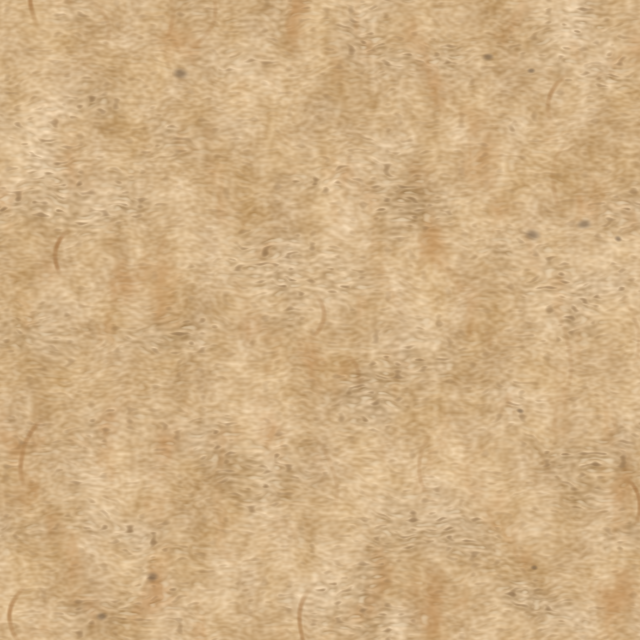
A three.js fragment shader for this texture:

```glsl
// Warm tan handmade paper with cloudy stains, embossed flecks, specks and curved fibres.
varying vec2 vUv;

// Colours
const vec3 SHADE = vec3(0.760, 0.622, 0.442);
const vec3 LIGHT = vec3(0.876, 0.754, 0.588);
const vec3 RUST = vec3(0.735, 0.535, 0.330);
const vec3 ASH = vec3(0.790, 0.688, 0.556);
const vec3 UMBER = vec3(0.500, 0.380, 0.250);
const vec3 CREAM = vec3(0.940, 0.850, 0.715);
const vec3 FIBRE = vec3(0.600, 0.400, 0.215);
const vec3 SPECK = vec3(0.430, 0.350, 0.270);
const vec3 WARMTH = vec3(0.012, -0.004, -0.040);

// Scales, in cells across the canvas
const vec2 CLOUD_SCALE = vec2(8.5, 6.0);
const vec2 STAIN_SCALE = vec2(14.0, 8.0);
const vec2 PATCH_SCALE = vec2(6.0, 8.0);
const vec2 WARMTH_SCALE = vec2(17.0, 13.0);
const vec2 MOTTLE_SCALE = vec2(30.0, 38.0);
const vec2 FLECK_SCALE = vec2(52.0, 108.0);
const vec2 GRAIN_SCALE = vec2(95.0, 165.0);
const float SPECK_CELLS = 15.0;

// Amounts
const float BRIGHTNESS = 0.57;
const float CLOUD_AMOUNT = 1.38;
const float MOTTLE_AMOUNT = 0.68;
const float GRAIN_AMOUNT = 0.78;
const float STAIN_AMOUNT = 0.60;
const float ASH_AMOUNT = 0.45;
const float EMBOSS_AMOUNT = 0.095;
const float EMBOSS_STEP = 0.005;
const float SPECK_SHARE = 0.05;
const float FIBRE_WIDTH = 0.0058;
const int FIBRE_COUNT = 20;

vec2 hash2(vec2 p) {
  vec3 q = fract(p.xyx * vec3(0.1031, 0.1030, 0.0973));
  q += dot(q, q.yzx + 33.33);
  return fract((q.xx + q.yz) * q.zy);
}

float cornerSlope(vec2 cell, vec2 corner, vec2 f) {
  float angle = 6.2832 * hash2(cell + corner + 37.0).x;
  return dot(vec2(cos(angle), sin(angle)), f - corner);
}

// Gradient noise, roughly -0.7 to 0.7
float noise(vec2 p) {
  vec2 i = floor(p);
  vec2 f = p - i;
  vec2 u = f * f * f * (f * (f * 6.0 - 15.0) + 10.0);
  vec2 e = vec2(1.0, 0.0);
  float low = mix(cornerSlope(i, e.yy, f), cornerSlope(i, e.xy, f), u.x);
  float high = mix(cornerSlope(i, e.yx, f), cornerSlope(i, e.xx, f), u.x);
  return mix(low, high, u.y);
}

float fbm(vec2 p) {
  float sum = 0.0;
  float amp = 0.6;
  for (int i = 0; i < 4; i++) {
    sum += amp * noise(p);
    p = p * 2.03 + 17.3;
    amp *= 0.5;
  }
  return sum;
}

// Sparse soft dots, kept inside their cells
float specks(vec2 p) {
  vec2 g = p * SPECK_CELLS;
  vec2 cell = floor(g);
  vec2 pick = hash2(cell + 211.0);
  vec2 centre = 0.2 + 0.6 * hash2(cell + 91.0);
  float radius = mix(0.06, 0.13, pick.y * pick.y);
  float d = length((g - cell - centre) * vec2(0.8, 1.1));
  return step(pick.x, SPECK_SHARE) * (1.0 - smoothstep(radius * 0.2, radius * 1.5, d));
}

// Scattered upright arcs that fade towards their ends
float fibres(vec2 p) {
  float cover = 0.0;
  for (int i = 0; i < FIBRE_COUNT; i++) {
    float id = float(i);
    vec2 place = hash2(vec2(id, 5.0));
    vec2 shape = hash2(vec2(id, 19.0));
    vec2 look = hash2(vec2(id, 43.0));
    float radius = mix(0.03, 0.11, shape.x);
    float side = shape.y < 0.5 ? -1.0 : 1.0;
    vec2 q = (p - place) * vec2(side, 1.0);
    float turn = abs(atan(q.y, q.x) + 0.8 * (look.x - 0.5));
    float line = 1.0 - smoothstep(0.1, 1.0, abs(length(q) - radius) / FIBRE_WIDTH);
    float ends = 1.0 - smoothstep(0.3, 0.95, turn);
    cover = max(cover, line * ends * mix(0.15, 0.65, look.y * look.y));
  }
  return cover;
}

void main() {
  vec2 p = vUv;
  vec2 wavy = p + 0.008 * vec2(noise(p * 13.0 + 3.0), noise(p * 12.0 + 60.0));

  // Cloudy ground with fine grain and drifting warmth
  float cloud = fbm(wavy * CLOUD_SCALE);
  float mottle = noise(wavy * MOTTLE_SCALE + 9.0);
  float grain = noise(wavy * GRAIN_SCALE);
  float tone = CLOUD_AMOUNT * cloud + MOTTLE_AMOUNT * mottle + GRAIN_AMOUNT * grain;
  vec3 color = mix(SHADE, LIGHT, BRIGHTNESS + tone);
  color += WARMTH * fbm(wavy * WARMTH_SCALE + 120.0);

  // Rusty stains and ashen rough patches
  float stain = smoothstep(0.05, 0.55, fbm(wavy * STAIN_SCALE + 40.0));
  float rough = smoothstep(-0.1, 0.35, fbm(wavy * PATCH_SCALE + 80.0));
  color = mix(color, ASH + 0.10 * tone, ASH_AMOUNT * rough);
  color = mix(color, RUST, STAIN_AMOUNT * stain);

  // Embossed horizontal flecks, strongest in the rough patches
  float fleck = noise(wavy * FLECK_SCALE + 20.0);
  float above = noise((wavy + vec2(0.0, EMBOSS_STEP)) * FLECK_SCALE + 20.0);
  color += EMBOSS_AMOUNT * (0.5 + rough) * (fleck - above);
  color = mix(color, UMBER, (0.22 + 0.43 * rough) * smoothstep(0.18, 0.6, fleck));
  color = mix(color, CREAM, (0.28 + 0.47 * rough) * smoothstep(0.15, 0.6, -fleck));

  // Fibres and specks on top
  color = mix(color, FIBRE, fibres(wavy) * (0.85 + 0.6 * mottle));
  color = mix(color, SPECK, 0.55 * specks(wavy));
  gl_FragColor = vec4(color, 1.0);
}
```
